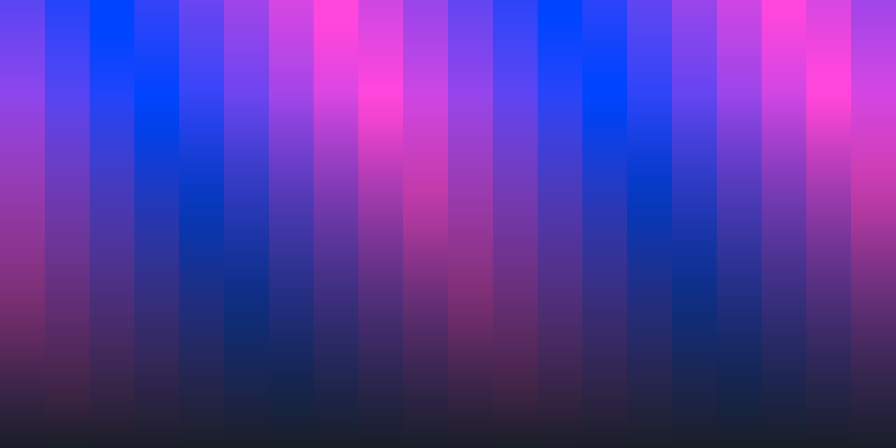
Give the GLSL for this background, as a Shadertoy shader.

```glsl
// Vertical stepped bands cycling from blue to pink, drifting and fading to dark at the bottom.
#define COLUMNS 20.0
#define WAVE_PERIOD 10.15   // columns per blue-pink-blue cycle
#define WAVE_START 1.85     // bluest column along the top edge
#define WAVE_DRIFT 4.5      // columns the wave moves from top to bottom
#define WAVE_CONTRAST 1.08
#define FADE_TOP 0.79       // height above which bands are fully bright
#define BLUE vec3(0.0, 0.267, 1.0)
#define PINK vec3(1.0, 0.275, 0.865)
#define DARK vec3(0.1, 0.118, 0.157)

// Triangle wave: 0 at whole numbers, 1 halfway between them
float triangleWave(float phase) {
    return 1.0 - abs(2.0 * fract(phase) - 1.0);
}

// Hue of one band at a given height
vec3 bandColor(float column, float height) {
    float bluest = WAVE_START + WAVE_DRIFT * (1.0 - height);
    float wave = triangleWave((column - bluest) / WAVE_PERIOD);
    float pinkness = clamp(0.5 + (wave - 0.5) * WAVE_CONTRAST, 0.0, 1.0);
    return mix(BLUE, PINK, pinkness);
}

void mainImage(out vec4 fragColor, in vec2 fragCoord) {
    vec2 uv = fragCoord / iResolution.xy;

    // Blend the two bands beside the nearest edge over one pixel
    float x = uv.x * COLUMNS;
    float edge = floor(x + 0.5);
    float halfPixel = 0.5 * COLUMNS / iResolution.x;
    float side = smoothstep(-halfPixel, halfPixel, x - edge);
    vec3 color = mix(bandColor(edge - 1.0, uv.y), bandColor(edge, uv.y), side);

    // Fade into the dark base
    float brightness = clamp(uv.y / FADE_TOP, 0.0, 1.0);
    fragColor = vec4(mix(DARK, color, brightness), 1.0);
}
```
